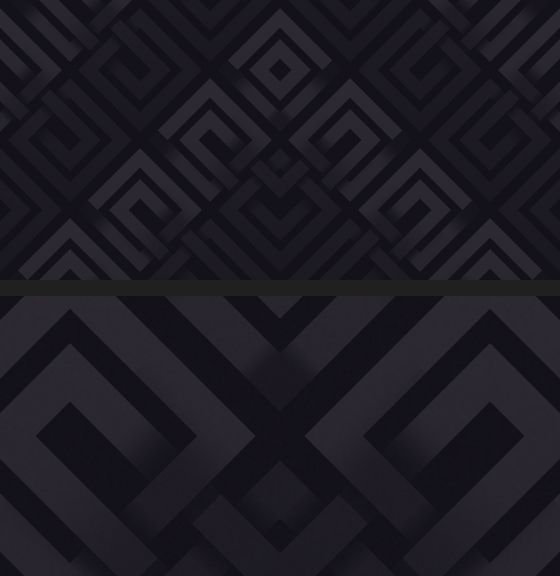
Top: the whole. Bottom: its middle third, enlarged.
This pattern is drawn by a Shadertoy shader. Its source:

```glsl
// Dark woven lattice of nested diamonds, mirrored into tonal chevrons.

const vec3 GROUND = vec3(0.075, 0.066, 0.098);
const vec3 LIGHT = vec3(0.172, 0.161, 0.193);
const float INNER = 0.303;   // centre radius of the inner ring
const float OUTER = 0.745;   // centre radius of the outer ring
const float HALF_WIDTH = 0.139;

float hash(vec2 p) {
    vec3 q = fract(p.xyx * 0.1031);
    q += dot(q, q.yzx + 33.33);
    return fract((q.x + q.y) * q.z);
}

// Signed distance to a strip centred on a radius
float strip(float radius, float centre) {
    return abs(radius - centre) - HALF_WIDTH;
}

float cover(float d, float pixel) {
    return smoothstep(0.5 * pixel, -0.5 * pixel, d);
}

// Darkening of a strip that passes below another
float shadow(float d, float reach) {
    return mix(0.12, 1.0, smoothstep(0.0, reach, d));
}

// Tone of the strips, from 0 (ground) to 1 (light)
float weave(vec2 diagonal, float pixel) {
    vec2 cell = 2.0 * floor(diagonal * 0.5) + 1.0;
    vec2 local = diagonal - cell;
    bool bright = mod(cell.x, 4.0) < 2.0;
    bool onAxis = abs(cell.x + cell.y) < 0.5;
    bool open = !(bright && onAxis);

    // Bright and dim cells open towards their shared edge
    float along = bright ? local.x : -local.x;
    float across = abs(local.y);
    float radius = max(abs(along), across);
    float innerRadius = open ? max(across, -along) : radius;
    float innerDist = strip(innerRadius, INNER);
    float outerDist = strip(radius, OUTER);

    // Light falls from above
    float down = 0.5 * (local.x - local.y);
    float level = bright ? 0.91 - 0.14 * down : 0.36 - 0.10 * down;
    float innerTone = level;
    float outerTone = level;

    // Lower left side starts below the upper left bar
    if (bright && local.y < -OUTER + HALF_WIDTH) {
        outerTone *= onAxis && local.x > 0.0
            ? mix(1.0, 0.35, smoothstep(0.45, 0.62, local.x))
            : shadow(local.x + OUTER - HALF_WIDTH, 0.55);
    }

    bool barOver = bright == (local.y > 0.0);
    if (open) {
        // Tones blend across the open edge
        innerTone = mix(level, 0.45, smoothstep(0.1, 1.0, along));
        if (along > 0.0) {
            outerTone = mix(outerTone, 0.45, smoothstep(0.78, 0.35, across));
            if (barOver) innerTone *= shadow(strip(along, OUTER), 0.38);
            else if (across < OUTER - HALF_WIDTH)
                outerTone *= shadow(innerDist, 0.22);
        }
    }

    // Stack the two strips in weaving order
    float innerCover = cover(innerDist, pixel);
    float outerCover = cover(outerDist, pixel);
    return barOver
        ? mix(innerTone * innerCover, outerTone, outerCover)
        : mix(outerTone * outerCover, innerTone, innerCover);
}

void mainImage(out vec4 fragColor, in vec2 fragCoord) {
    vec2 p = fragCoord / iResolution.xy * vec2(2.0, 1.0);

    // Mirror about the middle, then turn to diagonal axes
    vec2 q = 4.0 * vec2(abs(p.x - 1.0), 1.0 - p.y);
    vec2 diagonal = vec2(q.y - q.x, -q.x - q.y);
    float pixel = 5.66 / iResolution.y;

    vec3 color = mix(GROUND, LIGHT, weave(diagonal, pixel));

    // Fine grain
    color += 0.006 * (hash(floor(p * 256.0)) - 0.5);
    fragColor = vec4(color, 1.0);
}
```
